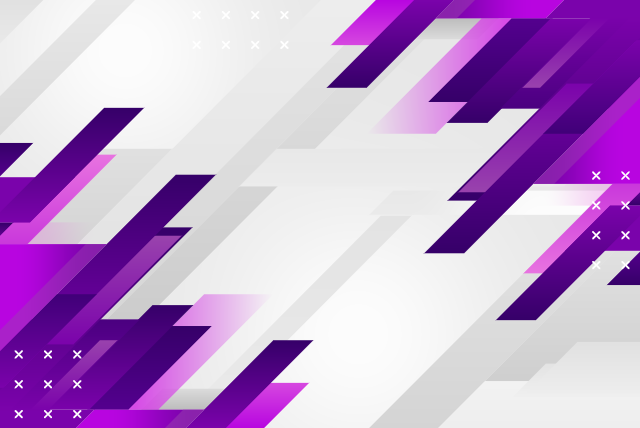
A WebGL 1 fragment shader for this background:

```glsl
precision highp float;
uniform vec2 u_resolution;

const vec2 SIZE = vec2(7.68, 5.12);
const vec3 INDIGO = vec3(0.21, 0.0, 0.41);
const vec3 PURPLE = vec3(0.48, 0.01, 0.67);
const vec3 MAGENTA = vec3(0.72, 0.02, 0.88);
const vec3 PINK = vec3(0.91, 0.45, 0.88);
const vec3 MAUVE = vec3(0.60, 0.26, 0.68);

float edge(float d) {
  float px = SIZE.y / u_resolution.y;
  return clamp(d / px + 0.5, 0.0, 1.0);
}

// Slanted box: b.xy bounds x + y, b.zw bounds y
float slab(vec2 p, vec4 b) {
  float s = p.x + p.y;
  float slant = min(s - b.x, b.y - s) * 0.7071;
  return edge(min(slant, min(p.y - b.z, b.w - p.y)));
}

// Slanted box with a gradient from its top to its bottom
void bar(inout vec3 c, vec2 p, vec4 b, vec3 top, vec3 bottom) {
  float t = clamp((p.y - b.z) / (b.w - b.z), 0.0, 1.0);
  c = mix(c, mix(top, bottom, t), slab(p, b));
}

void grey(inout vec3 c, vec2 p, vec4 b, float top, float bottom) {
  bar(c, p, b, vec3(top), vec3(bottom));
}

// Grid of small diagonal crosses
float crosses(vec2 p, vec2 first, vec2 count) {
  vec2 pitch = vec2(0.351, 0.357);
  vec2 cell = clamp(floor((p - first) / pitch + 0.5), vec2(0.0), count - 1.0);
  vec2 q = abs(p - first - cell * pitch);
  float d = max(abs(q.x - q.y) * 0.7071 - 0.011, max(q.x, q.y) - 0.048);
  return edge(-d);
}

vec3 backdrop(vec2 p) {
  float glow = exp(-0.45 * dot(p - vec2(1.5, 0.6), p - vec2(1.5, 0.6)))
             + exp(-0.35 * dot(p - vec2(4.3, 4.0), p - vec2(4.3, 4.0)));
  vec3 c = vec3(0.905 + 0.085 * min(glow, 1.0));
  // Upper left bands
  grey(c, p, vec4(-1.0, 0.52, 0.0, 0.6), 0.88, 0.92);
  grey(c, p, vec4(1.15, 1.62, 0.0, 1.7), 0.91, 0.85);
  grey(c, p, vec4(2.9, 3.85, 1.78, 2.92), 0.88, 0.83);
  grey(c, p, vec4(3.85, 4.67, 0.0, 3.9), 0.93, 0.88);
  grey(c, p, vec4(4.67, 5.1, 0.0, 3.9), 0.89, 0.84);
  grey(c, p, vec4(5.1, 5.56, 0.0, 3.82), 0.89, 0.80);
  // Centre steps
  grey(c, p, vec4(5.1, 9.0, 1.78, 2.23), 0.91, 0.925);
  float sheen = smoothstep(4.9, 6.5, p.x) * 0.07;
  grey(c, p, vec4(7.0, 9.55, 2.28, 2.57), 0.91 + sheen, 0.92 + sheen);
  grey(c, p, vec4(7.15, 7.52, 2.58, 5.2), 0.89, 0.92);
  // Lower right steps
  grey(c, p, vec4(9.55, 10.38, 2.2, 5.2), 0.90, 0.83);
  grey(c, p, vec4(10.38, 14.0, 3.0, 4.56), 0.88, 0.81);
  grey(c, p, vec4(10.38, 14.0, 4.56, 5.2), 0.95, 0.93);
  grey(c, p, vec4(10.9, 14.0, 4.35, 4.75), 0.89, 0.94);
  grey(c, p, vec4(11.02, 14.0, 4.09, 4.7), 0.88, 0.93);
  return c;
}

void cluster(inout vec3 c, vec2 p) {
  // Outer bars and pale fade
  grey(c, p, vec4(5.35, 6.2, 0.22, 0.47), 0.74, 0.86);
  float fade = clamp((p.x - 4.4) / 1.65, 0.0, 1.0);
  c = mix(c, vec3(0.84, 0.3, 0.9), fade * slab(p, vec4(6.0, 6.83, 0.22, 1.6)));
  bar(c, p, vec4(4.51, 5.05, 0.0, 0.54), MAGENTA, vec3(0.84, 0.28, 0.88));
  bar(c, p, vec4(4.97, 5.45, 0.0, 1.05), PURPLE, INDIGO);
  vec3 roof = mix(PURPLE, MAGENTA, smoothstep(5.3, 6.4, p.x));
  c = mix(c, roof, slab(p, vec4(5.45, 6.77, 0.0, 0.22)));
  c = mix(c, MAUVE, 0.5 * slab(p, vec4(5.45, 5.7, 0.0, 0.22)));
  // Corner mass
  bar(c, p, vec4(6.77, 20.0, 0.0, 0.22), PURPLE, PURPLE);
  bar(c, p, vec4(6.36, 6.85, 0.22, 1.22), vec3(0.33, 0.0, 0.56), INDIGO);
  bar(c, p, vec4(6.83, 7.32, 0.22, 1.47), PURPLE, INDIGO);
  bar(c, p, vec4(7.3, 20.0, 0.2, 1.3), PURPLE, vec3(0.29, 0.0, 0.5));
  bar(c, p, vec4(7.32, 7.53, 0.22, 1.05), PURPLE, MAUVE);
  // Long twin bars
  bar(c, p, vec4(7.77, 8.13, 0.22, 2.4), PURPLE, INDIGO);
  bar(c, p, vec4(7.8, 8.13, 1.0, 2.3), PURPLE, MAUVE);
  bar(c, p, vec4(8.12, 8.6, 0.5, 3.03), vec3(0.52, 0.0, 0.72), INDIGO);
  bar(c, p, vec4(8.12, 8.6, 0.48, 1.6), PURPLE, vec3(0.25, 0.0, 0.47));
  // Bright block
  vec3 block = mix(PURPLE, MAGENTA, smoothstep(6.5, 7.5, p.x));
  c = mix(c, block, slab(p, vec4(8.6, 20.0, 0.5, 2.2)));
  c = mix(c, MAUVE, 0.45 * slab(p, vec4(8.6, 8.85, 0.5, 2.2)));
  // Side bars
  float blush = 0.3 * smoothstep(6.5, 7.3, p.x);
  c = mix(c, PINK, blush * slab(p, vec4(8.85, 9.56, 2.2, 2.46)));
  bar(c, p, vec4(9.55, 9.99, 2.2, 3.27), vec3(0.79, 0.22, 0.86), PINK);
  bar(c, p, vec4(9.98, 20.0, 2.2, 2.46), PURPLE, INDIGO);
  bar(c, p, vec4(9.78, 20.0, 2.46, 3.0), PURPLE, PURPLE);
  bar(c, p, vec4(9.78, 10.26, 2.46, 3.83), PURPLE, INDIGO);
  bar(c, p, vec4(10.69, 20.0, 3.0, 3.41), vec3(0.33, 0.0, 0.55), INDIGO);
}

void main() {
  vec2 p = gl_FragCoord.xy / u_resolution * SIZE;
  p.y = SIZE.y - p.y;
  vec3 color = backdrop(p);

  // The same cluster in two corners, turned half a circle
  cluster(color, p);
  cluster(color, SIZE - p);

  float marks = crosses(p, vec2(2.36, 0.18), vec2(4.0, 2.0));
  marks = max(marks, crosses(p, vec2(7.155, 2.1), vec2(2.0, 4.0)));
  marks = max(marks, crosses(p, vec2(0.225, 4.24), vec2(3.0, 3.0)));
  gl_FragColor = vec4(mix(color, vec3(1.0), marks), 1.0);
}
```
